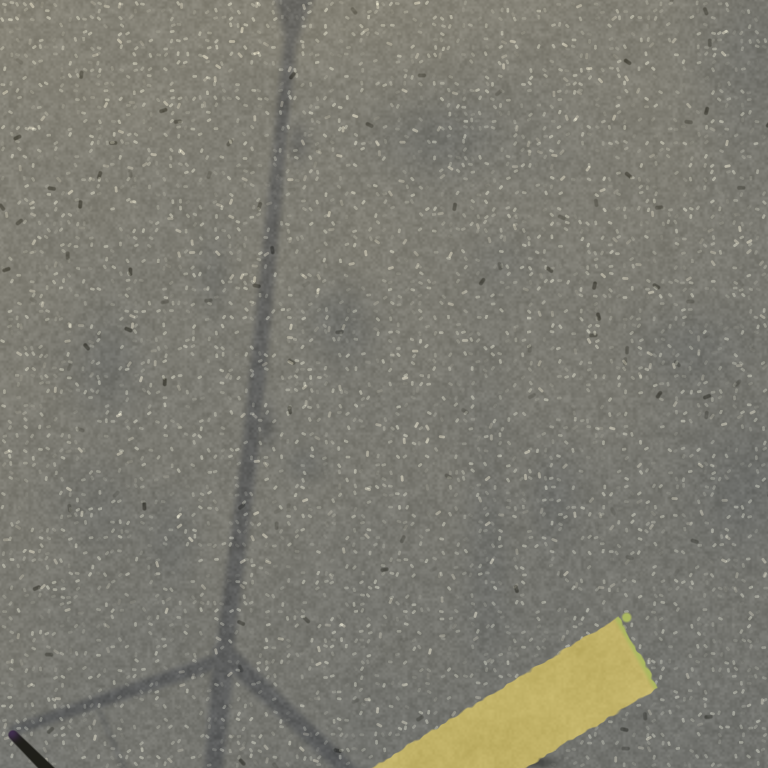
Write a three.js fragment shader that draws this texture.

```glsl
// Speckled asphalt with a soft pole shadow, a dark rod and a yellow painted stripe.
varying vec2 vUv;

float hash(vec2 p) {
  vec3 q = fract(vec3(p.xyx) * 0.1031);
  q += dot(q, q.yzx + 33.33);
  return fract((q.x + q.y) * q.z);
}

float noise(vec2 p) {
  vec2 i = floor(p), f = fract(p);
  f = f * f * (3.0 - 2.0 * f);
  vec2 e = vec2(1.0, 0.0);
  return mix(mix(hash(i), hash(i + e), f.x),
             mix(hash(i + e.yx), hash(i + e.xx), f.x), f.y);
}

float fbm(vec2 p) {
  float sum = 0.0, gain = 0.5;
  for (int i = 0; i < 4; i++) {
    sum += gain * noise(p);
    p = p * 2.03 + 17.3;
    gain *= 0.5;
  }
  return sum;
}

// x: distance to the segment, y: position along it
vec2 segment(vec2 p, vec2 a, vec2 b) {
  vec2 d = b - a;
  float t = clamp(dot(p - a, d) / dot(d, d), 0.0, 1.0);
  return vec2(length(p - a - d * t), t);
}

float softLine(vec2 p, vec2 a, vec2 b, float startWidth, float endWidth, float blur) {
  vec2 s = segment(p, a, b);
  float w = mix(startWidth, endWidth, s.y);
  return 1.0 - smoothstep(w - blur, w + blur, s.x);
}

float blob(vec2 p, vec2 center, vec2 radius) {
  vec2 d = (p - center) / radius;
  return exp(-dot(d, d));
}

// Signed distance to the line a-b, positive on its left
float side(vec2 p, vec2 a, vec2 b) {
  vec2 d = normalize(b - a);
  return d.x * (p.y - a.y) - d.y * (p.x - a.x);
}

// One randomly turned fleck in some cells of a grid
float flecks(vec2 p, float cells, float density, float size, float seed) {
  vec2 g = p * cells, id = floor(g) + seed;
  vec2 center = 0.3 + 0.4 * vec2(hash(id + 3.1), hash(id + 7.7));
  float angle = 6.2832 * hash(id + 11.9);
  vec2 reach = 0.14 * vec2(cos(angle), sin(angle));
  float d = segment(fract(g), center - reach, center + reach).x;
  float strength = hash(id + 23.0);
  return step(hash(id), density) * strength * (1.0 - smoothstep(size * 0.3, size, d));
}

float smudges(vec2 p) {
  float s = 0.8 * blob(p, vec2(0.443, 0.583), vec2(0.042, 0.050));
  s += 0.6 * blob(p, vec2(0.280, 0.640), vec2(0.025, 0.055));
  s += 0.7 * blob(p, vec2(0.140, 0.520), vec2(0.045, 0.060));
  s += 0.7 * blob(p, vec2(0.573, 0.820), vec2(0.075, 0.050));
  s += 0.4 * blob(p, vec2(0.650, 0.660), vec2(0.040, 0.045));
  s += 0.6 * blob(p, vec2(0.900, 0.545), vec2(0.070, 0.050));
  s += 0.6 * blob(p, vec2(0.720, 0.350), vec2(0.035, 0.060));
  s += 0.6 * blob(p, vec2(0.635, 0.290), vec2(0.030, 0.170));
  s += 0.6 * blob(p, vec2(0.130, 0.340), vec2(0.060, 0.070));
  s += 0.5 * blob(p, vec2(0.225, 0.300), vec2(0.035, 0.070));
  s += 0.6 * blob(p, vec2(0.397, 0.395), vec2(0.026, 0.022));
  s += 0.7 * blob(p, vec2(0.970, 0.370), vec2(0.070, 0.090));
  s += 0.7 * blob(p, vec2(0.980, 0.930), vec2(0.070, 0.120));
  return s;
}

float shadow(vec2 p) {
  vec2 joint = vec2(0.292, 0.150), bend = vec2(0.326, 0.414);
  float s = softLine(p, vec2(0.379, 0.960), bend, 0.008, 0.011, 0.007);
  s = max(s, softLine(p, bend, joint, 0.011, 0.011, 0.007));
  s = max(s, softLine(p, joint, vec2(0.276, -0.02), 0.015, 0.011, 0.007));
  s = max(s, softLine(p, joint - vec2(0.005, 0.010), vec2(0.020, 0.050), 0.010, 0.007, 0.006));
  s = max(s, softLine(p, joint, vec2(0.465, -0.015), 0.013, 0.010, 0.007));
  s = max(s, 0.4 * softLine(p, vec2(0.130, 0.073), vec2(0.166, -0.01), 0.004, 0.005, 0.004));
  s = max(s, softLine(p, vec2(0.384, 1.02), vec2(0.379, 0.945), 0.029, 0.008, 0.009));
  s = max(s, 0.7 * blob(p, vec2(0.388, 0.814), vec2(0.015, 0.025)));
  return max(s, 0.8 * blob(p, vec2(0.344, 0.447), vec2(0.014, 0.030)));
}

void main() {
  vec2 p = vUv;

  // Asphalt tone, stains and shadow
  float warmth = clamp(0.15 + 0.85 * p.y - 0.25 * p.x + 0.4 * (fbm(p * 6.0) - 0.47), 0.0, 1.0);
  vec3 color = mix(vec3(0.445, 0.448, 0.430), vec3(0.525, 0.513, 0.465), warmth);
  color *= 1.0 - vec3(0.13, 0.115, 0.085) * smudges(p);
  color *= 1.0 - vec3(0.22, 0.21, 0.17) * shadow(p);

  // Grain, bright chips and dark pits
  float grain = noise(p * 150.0) + noise(p * 310.0 + 40.0) - 1.0;
  color += 0.050 * grain + 0.03 * (fbm(p * 45.0) - 0.47);
  color += vec3(0.20, 0.20, 0.18) * flecks(p, 105.0, 0.36, 0.28, 5.0);
  color += vec3(0.24, 0.23, 0.20) * flecks(p + 0.37, 62.0, 0.14, 0.17, 91.0);
  color -= 0.20 * flecks(p + 0.61, 48.0, 0.06, 0.18, 203.0);

  // Yellow stripe with a worn outline, lime end and corner tab
  vec2 start = vec2(0.484, 0.0), top = vec2(0.805, 0.197), tip = vec2(0.857, 0.104), foot = vec2(0.690, 0.004);
  float wear = 0.004 * (noise(p * 130.0) - 0.5);
  float endEdge = side(p, tip, top);
  float inside = min(min(side(p, top, start), side(p, foot, tip)), endEdge) + wear;
  color *= 1.0 - 0.35 * blob(p, vec2(0.700, 0.007), vec2(0.025, 0.008));
  vec3 paint = vec3(0.755, 0.695, 0.405) + 0.07 * (fbm(p * 24.0) - 0.47) + 0.025 * grain;
  paint = mix(vec3(0.67, 0.72, 0.38), paint, smoothstep(0.001, 0.009, endEdge));
  float tab = 1.0 - smoothstep(0.004, 0.008, length(p - vec2(0.816, 0.196)));
  color = mix(color, paint, max(smoothstep(-0.0015, 0.0015, inside), tab));

  // Dark rod with a violet cap
  float rod = softLine(p, vec2(0.017, 0.043), vec2(0.070, -0.010), 0.006, 0.008, 0.0015);
  vec3 rodColor = mix(vec3(0.12, 0.12, 0.10), vec3(0.25, 0.18, 0.30), blob(p, vec2(0.015, 0.046), vec2(0.010)));
  gl_FragColor = vec4(mix(color, rodColor, rod), 1.0);
}
```
